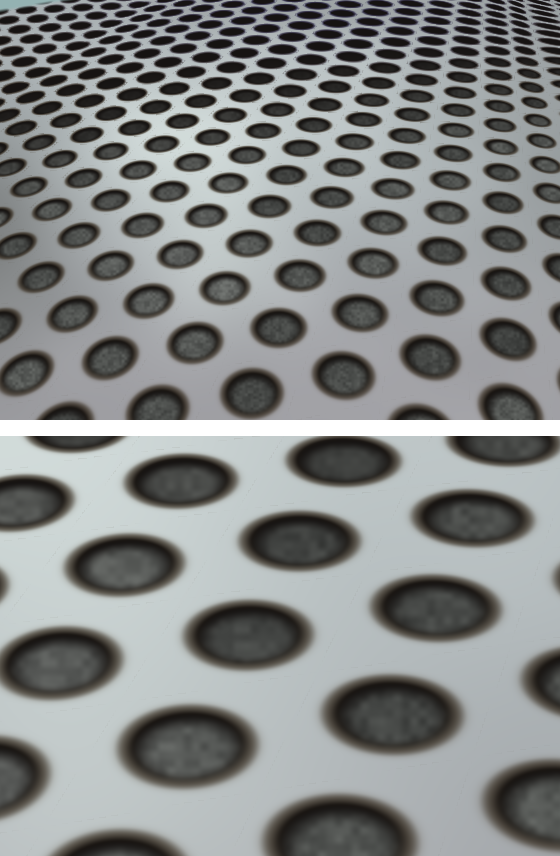
Top, the full canvas; bottom, a detail of the centre.
Write a Shadertoy shader that draws this texture.

```glsl
// A perforated metal sheet with staggered round holes, receding in perspective.
// Each point is traced back to hexagonal lattice coordinates by a short fixed-point
// iteration; holes, rims, rough floors and sheen are shaded from those coordinates.

const vec3 STEEL       = vec3(0.69, 0.72, 0.73);
const vec3 STEEL_SHADE = vec3(0.47, 0.48, 0.48);
const vec3 STEEL_LIGHT = vec3(0.86, 0.90, 0.89);
const vec3 STEEL_WARM  = vec3(0.61, 0.60, 0.62);
const vec3 BACKDROP    = vec3(0.58, 0.70, 0.70);
const vec3 HOLE_DARK   = vec3(0.085, 0.075, 0.07);
const vec3 HOLE_FLOOR  = vec3(0.31, 0.32, 0.31);
const vec3 RIM_BROWN   = vec3(0.25, 0.19, 0.11);
const vec3 RIM_VIOLET  = vec3(0.11, 0.07, 0.26);
const vec3 FRINGE_BLUE = vec3(0.33, 0.35, 0.46);

const float RADIUS_NEAR = 0.305;   // hole radius in lattice spacings
const float RADIUS_FAR  = 0.350;
const float BLUR_NEAR   = 0.055;   // edge softness in lattice spacings
const float BLUR_MID    = 0.035;
const float NEAR_DEPTH  = 7.9;     // camera distance in lattice rows
const float COLUMN_STEP = 1.806;   // column spacing at unit depth
const float GRAIN_SCALE = 150.0;
const int   TRACE_STEPS = 10;

float hash(vec2 p) {
    return fract(sin(dot(p, vec2(127.1, 311.7))) * 43758.5453);
}

float noise(vec2 p) {
    vec2 i = floor(p), f = fract(p);
    f = f * f * (3.0 - 2.0 * f);
    return mix(mix(hash(i), hash(i + vec2(1, 0)), f.x),
               mix(hash(i + vec2(0, 1)), hash(i + vec2(1, 1)), f.x), f.y);
}

float glow(vec2 p, vec2 center, vec2 size) {
    vec2 q = (p - center) / size;
    return exp(-dot(q, q));
}

// Lattice column (leftward) and row (away) seen at p, with y pointing down.
vec2 traceLattice(vec2 p) {
    float column = 4.0, row = 4.0;
    for (int i = 0; i < TRACE_STEPS; i++) {
        float slope = p.y + 0.3715 + 0.0295 * column
                    - 0.001215 * column * min(column, 13.0);
        row = (6.365 + 0.3385 * column - NEAR_DEPTH * p.y) / slope;
        float s = (9.49 + 1.167 * row - p.x * (row + NEAR_DEPTH)) / COLUMN_STEP;
        // Lens compression towards the right side
        column = s + 0.4 - 0.35 * exp(-0.9 * max(s, -1.0));
    }
    return vec2(column, row);
}

vec3 shadeSteel(vec2 p) {
    vec3 color = mix(STEEL, STEEL_WARM, smoothstep(0.35, 0.95, p.y) * 0.75);
    float shade = 0.85 * glow(p, vec2(-0.05, 0.58), vec2(0.24, 0.30))
                + 0.40 * glow(p, vec2(1.40, 0.35), vec2(0.30, 0.45))
                + 0.35 * glow(p, vec2(0.75, 0.02), vec2(0.50, 0.07));
    float sheen = 0.65 * glow(p, vec2(0.40, 0.33), vec2(0.20, 0.16))
                + 0.50 * glow(p, vec2(0.52, 0.60), vec2(0.18, 0.20))
                + 0.30 * glow(p, vec2(0.75, 0.28), vec2(0.28, 0.22));
    color = mix(color, STEEL_SHADE, min(shade, 1.0));
    color = mix(color, STEEL_LIGHT, min(sheen, 1.0));
    return color + 0.035 * (noise(p * 7.0) - 0.5);
}

vec3 shadeHole(vec2 p, vec2 local, vec2 cell, float row) {
    // Rough floor, lit on the near side of each opening
    float floorMask = 1.0 - smoothstep(0.15, 0.30, length(local + vec2(0.0, 0.045)));
    float visible = 1.0 - smoothstep(4.0, 12.0, row);
    float grain = noise(p * GRAIN_SCALE) + 0.6 * noise(p * GRAIN_SCALE * 0.4) - 0.8;
    float variation = 0.82 + 0.3 * hash(cell);
    vec3 lit = HOLE_FLOOR * variation * (1.0 + 0.28 * grain);
    lit += 0.09 * glow(p, vec2(0.43, 0.60), vec2(0.18));
    return mix(HOLE_DARK, lit, floorMask * visible);
}

void mainImage(out vec4 fragColor, in vec2 fragCoord) {
    vec2 p = vec2(fragCoord.x, iResolution.y - fragCoord.y) / iResolution.y;
    vec2 lattice = traceLattice(p);
    vec2 cell = round(lattice);
    vec2 skew = lattice - cell;
    vec2 local = vec2(skew.x - 0.5 * skew.y, 0.866 * skew.y);
    float dist = length(local);

    // Focus and opening size change with distance
    float far = smoothstep(3.0, 12.0, lattice.y);
    float radius = mix(RADIUS_NEAR, RADIUS_FAR, far);
    float blur = mix(BLUR_NEAR, BLUR_MID, far);
    float edge = clamp(fwidth(dist), blur, 0.1);
    float opening = 1.0 - smoothstep(radius - edge, radius + edge, dist);

    // Steel, hole and coloured rim
    vec3 color = shadeSteel(p);
    float violet = far * glow(p, vec2(0.75, 0.0), vec2(0.65, 0.16));
    float halo = 1.0 - smoothstep(radius, radius + 0.11, dist);
    color = mix(color, FRINGE_BLUE, halo * 0.4 * violet);
    color = mix(color, shadeHole(p, local, cell, lattice.y), opening);
    float rim = exp(-pow((dist - radius) / (edge * 0.8), 2.0));
    color = mix(color, mix(RIM_BROWN, RIM_VIOLET, violet), rim * 0.4);

    // Backdrop past the far left corner
    float outside = smoothstep(-0.006, 0.006, 0.026 - p.x / 6.0 - p.y);
    color = mix(color, BACKDROP, outside);
    fragColor = vec4(clamp(color, 0.0, 1.0), 1.0);
}
```
